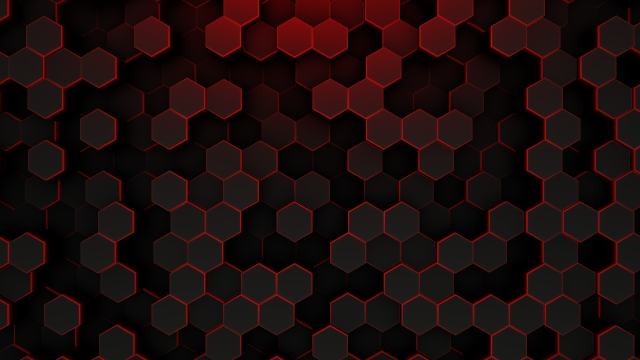
Write a Shadertoy shader that draws this background.

```glsl
#define CELL 0.092          // hexagon width, in canvas heights
#define DEPTH 0.08          // perspective growth of the tallest column
#define SHIFT vec2(0.787, -0.31)
#define RIM_WIDTH 0.026
#define STEPS 48
#define FACE vec3(0.108, 0.106, 0.102)
#define RIM vec3(0.88, 0.06, 0.04)
#define GLOW vec3(0.56, 0.005, 0.01)
#define GLOW_CENTER vec2(-0.02, 0.55)
#define GLOW_FALLOFF vec2(1.9, 2.9)

const vec2 LATTICE = vec2(1.0, 1.7320508);

float hash(vec2 p) {
    return fract(sin(dot(p, vec2(127.1, 311.7))) * 43758.5453);
}

// Center of the hexagon that holds q
vec2 hexCenter(vec2 q) {
    vec2 a = mod(q + LATTICE * 0.5, LATTICE) - LATTICE * 0.5;
    vec2 b = mod(q, LATTICE) - LATTICE * 0.5;
    return q - (dot(a, a) < dot(b, b) ? a : b);
}

float hexDistance(vec2 g) {
    g = abs(g);
    return max(g.x, dot(g, LATTICE * 0.5));
}

float columnHeight(vec2 center) {
    return smoothstep(0.05, 0.85, hash(round(center / (LATTICE * 0.5))));
}

// Perspective projection onto the plane at height h
vec2 toPlane(vec2 p, float h) {
    return p / ((1.0 + DEPTH * h) * CELL) - SHIFT;
}

// Contact shadow cast by taller neighbours
float occlusion(vec2 center, vec2 local, float top) {
    float light = 1.0;
    for (int k = 0; k < 6; k++) {
        float angle = float(k) * 1.0471976;
        vec2 n = vec2(cos(angle), sin(angle));
        float rise = max(columnHeight(center + n) - top, 0.0);
        float gap = max(0.5 - dot(local, n), 0.0);
        light *= 1.0 - 0.92 * smoothstep(0.0, 0.6, rise) * exp(-gap * 3.8);
    }
    return light;
}

vec3 shade(vec2 p) {
    // Walk down through the height planes to the first column
    float h = 1.0, top = 0.0;
    vec2 center = vec2(0.0);
    for (int i = 0; i < STEPS; i++) {
        h = 1.0 - float(i) / float(STEPS - 1);
        center = hexCenter(toPlane(p, h));
        top = columnHeight(center);
        if (top >= h) break;
    }

    vec2 local = toPlane(p, top) - center;
    float edge = 0.5 - hexDistance(local);
    vec2 d = (p - GLOW_CENTER) * GLOW_FALLOFF;
    float glow = exp(-dot(d, d));

    // Side wall: lit under the rim, then falling to black
    if (edge < 0.0) {
        float drop = top - h;
        return RIM * (0.75 * exp(-drop * 15.0) + 0.03 * exp(-drop * 3.0))
             + GLOW * glow * 0.12 * (1.0 - drop);
    }

    // Top face with a soft vertical sheen
    float light = occlusion(center, local, top);
    float raised = mix(0.45, 1.0, top);
    vec3 color = FACE * (1.0 - 0.7 * glow) * (1.0 - 0.15 * local.y);
    color += GLOW * glow * (0.85 + 0.35 * local.y);
    color *= light * raised;

    // Rim, brighter on the sides that face the middle
    float facing = dot(normalize(local + 1e-4), -normalize(p + 1e-4));
    float strength = mix(0.22, 0.8, top) * (0.6 + 0.4 * facing);
    float line = 1.0 - smoothstep(RIM_WIDTH * 0.5, RIM_WIDTH * 1.5, edge);
    color = mix(color, RIM * mix(light, 1.0, 0.3), line * strength);
    return color + RIM * 0.05 * top * light * exp(-edge * 22.0);
}

void mainImage(out vec4 fragColor, in vec2 fragCoord) {
    // Average of 2 x 2 samples for smooth edges
    vec3 color = vec3(0.0);
    for (int i = 0; i < 4; i++) {
        vec2 jitter = vec2(i % 2, i / 2) * 0.5 - 0.25;
        vec2 p = (fragCoord + jitter - 0.5 * iResolution.xy) / iResolution.y;
        color += shade(p) * (1.0 - 0.2 * dot(p, p));
    }
    fragColor = vec4(color * 0.25, 1.0);
}
```
